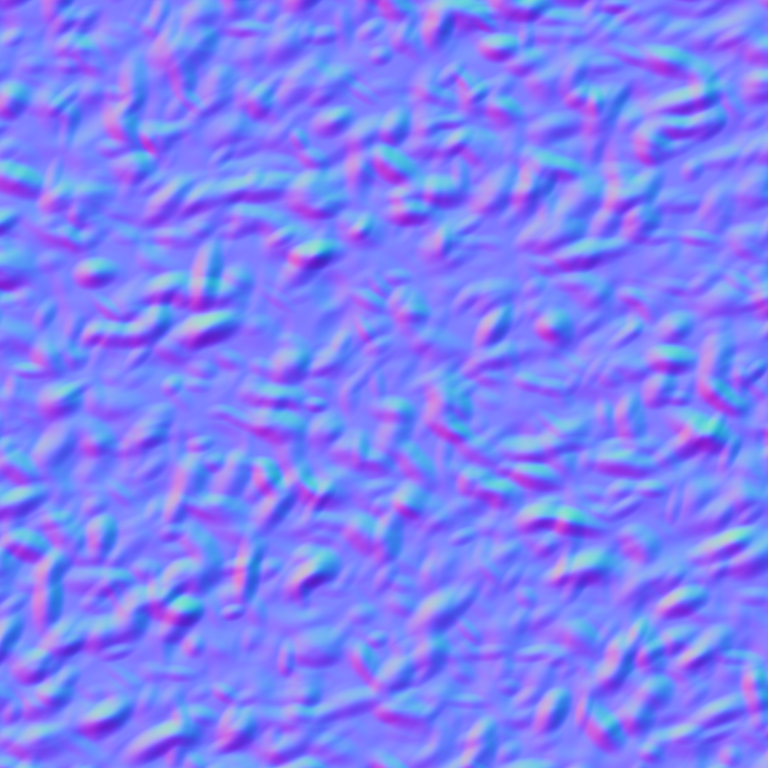
This texture map is drawn by a WebGL 2 fragment shader. Its source:

```glsl
#version 300 es
precision highp float;

// Tangent-space normal map of a rough surface with seed-like grains.
// Elliptical bumps, mostly raised, are scattered on jittered grids at two
// scales; their exact slopes are summed and encoded as a normal colour.

uniform vec2 u_resolution;
out vec4 fragColor;

const float COARSE_CELLS = 22.0;   // grid cells across the canvas
const float FINE_CELLS = 37.0;
const float FINE_WEIGHT = 0.5;     // slope of fine grains against coarse ones
const float RELIEF = 0.32;         // overall steepness
const float GRAIN_ANGLE = 0.35;    // mean direction, radians from the x axis
const float ANGLE_SPREAD = 1.6;    // largest deviation from the mean
const vec2 LENGTH_RANGE = vec2(0.75, 1.5);  // half lengths, in cells
const vec2 WIDTH_RANGE = vec2(0.48, 0.72);  // half widths, in cells
const vec2 HEIGHT_RANGE = vec2(-0.4, 1.0);  // hollows to bumps
const float JITTER = 0.85;         // scatter of the grains within their cells
const int REACH = 2;               // neighbour cells that can touch a point

float hash(vec2 p) {
    return fract(sin(dot(p, vec2(127.1, 311.7))) * 43758.5453);
}

// Slope of one bump with height (1 - d^2)^3, d being the elliptical distance.
vec2 bumpSlope(vec2 offset, float angle, vec2 radii) {
    vec2 along = vec2(cos(angle), sin(angle));
    vec2 across = vec2(-along.y, along.x);
    vec2 local = vec2(dot(offset, along), dot(offset, across));
    vec2 scaled = local / radii;
    float falloff = max(1.0 - dot(scaled, scaled), 0.0);
    vec2 slope = -6.0 * falloff * falloff * scaled / radii;
    return along * slope.x + across * slope.y;
}

// Summed slope of all the grains near a point given in cell units.
vec2 grainSlope(vec2 p, float seed) {
    vec2 baseCell = floor(p);
    vec2 total = vec2(0.0);
    for (int y = -REACH; y <= REACH; y++) {
        for (int x = -REACH; x <= REACH; x++) {
            vec2 cell = baseCell + vec2(x, y);
            vec2 key = cell + seed;
            vec2 scatter = vec2(hash(key), hash(key + 17.3)) - 0.5;
            vec2 centre = cell + 0.5 + JITTER * scatter;
            float deviation = hash(key + 31.7) + hash(key + 47.9) - 1.0;
            float angle = GRAIN_ANGLE + ANGLE_SPREAD * deviation;
            vec2 radii = vec2(
                mix(LENGTH_RANGE.x, LENGTH_RANGE.y, hash(key + 59.1)),
                mix(WIDTH_RANGE.x, WIDTH_RANGE.y, hash(key + 73.6)));
            float height = mix(HEIGHT_RANGE.x, HEIGHT_RANGE.y, hash(key + 91.4));
            total += height * bumpSlope(p - centre, angle, radii);
        }
    }
    return total;
}

void main() {
    vec2 uv = gl_FragCoord.xy / u_resolution.y;

    // Two scales of grain
    vec2 slope = grainSlope(uv * COARSE_CELLS, 5.2);
    slope += FINE_WEIGHT * grainSlope(uv * FINE_CELLS, 113.8);
    slope *= RELIEF;

    // Left flanks turn red, upper flanks turn green
    vec3 normal = normalize(vec3(slope.x, -slope.y, 1.0));
    fragColor = vec4(0.5 + 0.5 * normal, 1.0);
}
```
